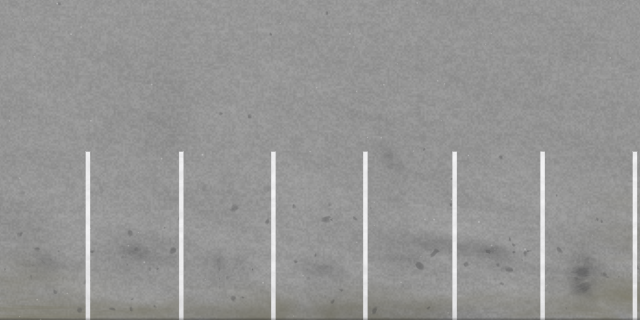
A Shadertoy shader for this texture:

```glsl
// Aerial view of worn grey asphalt with a row of white parking bay lines and oil stains.
#define LINE_COUNT 7
#define FIRST_LINE 0.2747
#define LINE_SPACING 0.2849
#define LINE_HALF_WIDTH 0.0070
#define LINE_TOP 0.526
#define ASPHALT vec3(0.586, 0.586, 0.585)
#define PAINT vec3(0.94, 0.94, 0.945)
#define OIL vec3(0.27, 0.27, 0.275)
#define MOSS vec3(0.48, 0.47, 0.40)
#define GRAIN 0.055
#define STAIN_STRENGTH 0.42

float hash(vec2 p) {
    vec3 q = fract(p.xyx * vec3(0.1031, 0.1030, 0.0973));
    q += dot(q, q.yzx + 33.33);
    return fract((q.x + q.y) * q.z);
}

// Smoothly interpolated hash, -0.5 to 0.5
float grainNoise(vec2 p) {
    vec2 id = floor(p), f = fract(p);
    f *= f * (3.0 - 2.0 * f);
    float low = mix(hash(id), hash(id + vec2(1.0, 0.0)), f.x);
    float high = mix(hash(id + vec2(0.0, 1.0)), hash(id + 1.0), f.x);
    return mix(low, high, f.y) - 0.5;
}

// Layered, warped sines, roughly -1 to 1
float mottle(vec2 p) {
    float sum = 0.0, amplitude = 0.5;
    for (int i = 0; i < 5; i++) {
        p = mat2(0.8, 0.6, -0.6, 0.8) * p * 1.75 + 3.1;
        p += 0.7 * sin(p.yx * 0.73);
        sum += amplitude * sin(p.x) * sin(p.y);
        amplitude *= 0.64;
    }
    return sum;
}

// One jittered dot per cell, kept with the given probability
float spots(vec2 p, float scale, float density) {
    vec2 g = p * scale, id = floor(g);
    vec2 centre = 0.3 + 0.4 * vec2(hash(id + scale), hash(id + scale + 17.3));
    float radius = mix(0.08, 0.24, hash(id + 41.7));
    float soft = 0.05 + 0.7 * scale / iResolution.y;
    float dotMask = 1.0 - smoothstep(radius - soft, radius + soft, length(g - id - centre));
    return dotMask * step(1.0 - density, hash(id + 73.1 + scale));
}

// Soft elliptical patch
float patchMask(vec2 p, vec2 centre, vec2 size) {
    vec2 d = (p - centre) / size;
    return exp(-dot(d, d));
}

// Hand-painted spacing: even steps with a slow drift
float lineX(float i) {
    float t = i * 0.5236;
    float drift = 0.0094 * sin(t) + 0.004 * sin(2.0 * t) - 0.003 * sin(3.0 * t) + 0.002 * sin(4.0 * t);
    return FIRST_LINE + LINE_SPACING * i + drift;
}

vec3 asphalt(vec2 p) {
    float lower = 1.0 - smoothstep(0.2, 0.6, p.y);
    float tone = 0.014 * mottle(p * vec2(1.6, 2.2));
    // Sweeping streaks, running down to the right
    vec2 streak = vec2(p.x - 0.25 * p.y, p.y + 0.25 * p.x);
    tone += mix(0.011, 0.036, lower) * mottle(streak * vec2(3.5, 13.0));
    // Fine aggregate
    tone += GRAIN * (grainNoise(p * 173.0) + 0.5 * grainNoise(streak * vec2(50.0, 83.0)));
    tone -= 0.016 * patchMask(p, vec2(0.52, 0.68), vec2(0.07, 0.2));
    return ASPHALT + tone;
}

// Oil smears and drips in each bay, plus scattered spots
float stains(vec2 p) {
    vec2 q = p + 0.016 * vec2(mottle(p * 16.0), 0.6 * mottle(p * 16.0 + 5.0));
    float rough = 0.5 + 0.6 * mottle(p * vec2(20.0, 34.0));
    float sum = 0.0;
    for (int i = 0; i < LINE_COUNT; i++) {
        float n = float(i), h = hash(vec2(n, 9.0));
        float last = step(float(LINE_COUNT) - 1.5, n);
        vec2 c = vec2(lineX(n) - 0.145 + 0.04 * (h - 0.5), 0.185 + 0.03 * sin(n * 1.7));
        float tilt = 0.18 * (p.x - c.x);
        sum += (0.3 + 0.3 * h) * patchMask(q + vec2(0.0, tilt), c, vec2(0.085, 0.026)) * (0.4 + rough);
        float drip = patchMask(q, c - vec2(0.01, 0.04), vec2(0.06, 0.06));
        sum += drip * (0.1 + 0.35 * rough + 0.9 * spots(q, 34.0, 0.4)) * (0.35 + 0.4 * h);
        sum += last * rough * 1.5 * patchMask(q, c - vec2(0.0, 0.03), vec2(0.035, 0.07));
    }
    // Long tyre smear and a smudge above the bays
    sum += 0.5 * patchMask(q + vec2(0.0, 0.1 * (p.x - 1.38)), vec2(1.38, 0.235), vec2(0.19, 0.026));
    sum += 0.8 * rough * patchMask(q + vec2(0.5 * (p.y - 0.51), 0.0), vec2(1.215, 0.51), vec2(0.035, 0.045));
    float area = 1.0 - smoothstep(0.3, 0.48, p.y);
    sum += 0.8 * area * spots(q, 21.0, 0.08);
    sum += 0.8 * spots(q, 40.0, 0.004 + 0.02 * area);
    return clamp(sum, 0.0, 1.3);
}

// Bay lines with clean, softened edges
float paintMask(vec2 p) {
    float aa = 0.75 / iResolution.y, mask = 0.0;
    for (int i = 0; i < LINE_COUNT; i++) {
        float edge = max(abs(p.x - lineX(float(i))) - LINE_HALF_WIDTH, p.y - LINE_TOP);
        mask = max(mask, 1.0 - smoothstep(-aa, aa, edge));
    }
    return mask;
}

void mainImage(out vec4 fragColor, in vec2 fragCoord) {
    vec2 p = fragCoord / iResolution.xy * vec2(2.0, 1.0);
    vec3 color = asphalt(p);
    // Mossy dirt along the bottom and at both sides
    float dirt = 0.45 * exp(-p.y * p.y / 0.007) + 0.3 * patchMask(p, vec2(0.0, 0.08), vec2(0.2, 0.13));
    dirt += 0.3 * patchMask(p, vec2(1.95, 0.12), vec2(0.12, 0.25));
    color = mix(color, MOSS, clamp(dirt * (0.7 + 1.1 * mottle(p * vec2(5.0, 16.0))), 0.0, 0.8));
    color = mix(color, OIL, STAIN_STRENGTH * stains(p));
    color *= 1.0 - 0.1 * patchMask(p, vec2(1.1, 0.02), vec2(0.6, 0.04));
    // Rare pale chips
    color += 0.12 * spots(p + 0.7, 95.0, 0.004);
    float wear = 0.04 * mottle(p * vec2(30.0, 45.0)) + 0.06 * exp(-p.y * 9.0);
    color = mix(color, PAINT - max(wear, -0.02), 0.97 * paintMask(p));
    color *= mix(0.75, 1.0, smoothstep(0.0, 0.01, p.y));
    fragColor = vec4(color, 1.0);
}
```
